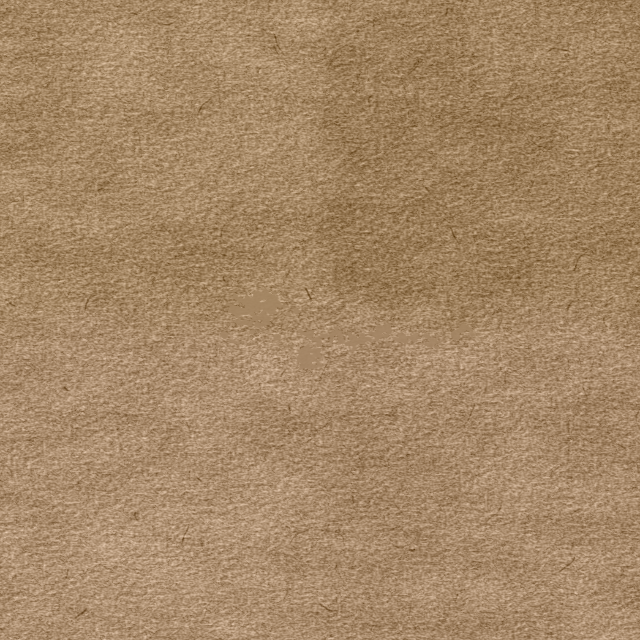
Give the GLSL for this texture, as a Shadertoy shader.

```glsl
// Brown kraft paper: folded into four panels of slightly different tone,
// with cloudy mottling, fine embossed grain running sideways, stray curved
// fibres and a few rubbed smooth spots. All layers sum into one tone value.

vec2 hash2(vec2 p) {
    vec3 q = fract(p.xyx * vec3(.1031, .1030, .0973));
    q += dot(q, q.yzx + 33.33);
    return fract((q.xx + q.yz) * q.zy);
}

vec2 gradientAt(vec2 cell) {
    float angle = 6.2832 * hash2(cell).x;
    return vec2(cos(angle), sin(angle));
}

// Gradient noise, roughly -0.7 to 0.7
float noise(vec2 p) {
    vec2 i = floor(p), f = p - i;
    vec2 u = f * f * f * (f * (f * 6. - 15.) + 10.);
    vec2 e = vec2(1, 0);
    float low = mix(dot(gradientAt(i), f), dot(gradientAt(i + e), f - e), u.x);
    float high = mix(dot(gradientAt(i + e.yx), f - e.yx),
                     dot(gradientAt(i + 1.), f - 1.), u.x);
    return mix(low, high, u.y);
}

// Thin bent hairs, one per grid cell; most are faint, the strong ones short
float fibres(vec2 p, float cells, float reach) {
    float ink = 0., soft = .8 / iResolution.y;
    for (int j = -1; j <= 1; j++)
    for (int i = -1; i <= 1; i++) {
        vec2 cell = floor(p * cells) + vec2(i, j);
        vec2 place = hash2(cell + cells), kind = hash2(cell + cells + 51.7);
        float angle = 6.2832 * kind.x, c = cos(angle), s = sin(angle);
        vec2 d = mat2(c, -s, s, c) * (p - (cell + place) / cells);
        float strength = .25 + .75 * pow(kind.y, 6.);
        float halfLength = reach * mix(1., .3, strength);
        float bend = (place.x - .5) * 1.3 / reach;
        float curve = bend * d.x * d.x + .0012 * sin(d.x * 190. + angle);
        float dist = abs(d.y - curve) / sqrt(1. + 4. * bend * bend * d.x * d.x);
        float width = .0007 + .0006 * strength;
        float line = 1. - smoothstep(width - soft, width + soft, dist);
        line *= 1. - smoothstep(.6 * halfLength, halfLength, abs(d.x));
        ink = max(ink, strength * line);
    }
    return ink;
}

// Thin broken dark lines along the zero crossings of a bumpy relief
float crevices(float relief, float gate) {
    return (1. - smoothstep(.01, .10, abs(relief))) * smoothstep(-.02, .22, gate);
}

// Signed distance to a rubbed spot
float spot(vec2 p, vec2 center, vec2 radius) {
    return (length((p - center) / radius) - 1.) * min(radius.x, radius.y);
}

void mainImage(out vec4 fragColor, in vec2 fragCoord) {
    vec2 p = fragCoord / iResolution.y;

    // Panels between the folds, with wavering edges
    float waver = .04 * noise(p * 7.) + .03 * noise(p * 19.);
    float upper = smoothstep(.43, .56, p.y + waver);
    float right = smoothstep(.48, .545, p.x + .6 * waver);
    float tone = mix(mix(.017, .005, right), mix(.002, -.034, right), upper);
    tone -= .014 * upper * (1. - smoothstep(.0, .15, abs(p.y - .6)));
    tone -= .012 * upper * exp(-pow((p.x - .53) / .03, 2.));

    // Cloudy mottling, stretched sideways
    tone += .040 * noise(p * vec2(3., 6.) + 3.7)
          + .050 * noise(p * vec2(8., 19.) + 8.1)
          + .050 * noise(p * vec2(20., 55.) + 1.3);

    // Fine grain: sharp flecks, side-lit bumps and broken crevices
    vec2 q = p + vec2(.003, .004) * vec2(noise(p * 30. + 5.), noise(p * vec2(26., 17.)));
    vec2 bump = q * vec2(80., 165.);
    float relief = noise(bump);
    float fine = noise(q * vec2(135., 250.) + 17.);
    float grain = .095 * fine
                + .165 * noise(q * vec2(235., 370.) + 41.)
                + .105 * (relief - noise(bump + vec2(-.25, .45)));
    grain -= .075 * crevices(relief, noise(q * vec2(48., 75.) + 29.));
    grain -= .045 * crevices(fine, noise(q * vec2(60., 90.) + 63.));
    grain += .05 * smoothstep(.15, .4, noise(q * vec2(95., 230.) + 77.)) + .006;

    // Rubbed spots with ragged rims and pinholes lose the grain
    float rub = min(spot(p, vec2(.402, .520), vec2(.040, .022)),
                    spot(p, vec2(.485, .438), vec2(.018, .014)));
    rub = min(rub, spot(p, vec2(.570, .475), vec2(.075, .006)));
    rub += .030 * noise(p * vec2(30., 42.)) + .022 * noise(p * vec2(75., 110.));
    float smoothed = 1. - smoothstep(-.002, .003, rub);
    smoothed *= 1. - smoothstep(.28, .36, noise(p * vec2(60., 95.) + 11.));
    tone = mix(tone + grain, -.012, .92 * smoothed);

    // Long and short fibres
    tone -= (.25 * fibres(p, 8., .040) + .19 * fibres(p + 3.3, 17., .018)) * (1. - smoothed);

    // Lower panels lean slightly pink, upper ones yellow
    vec3 color = vec3(.649, .534, .400) + tone * vec3(.97, 1.01, 1.1);
    color += mix(vec3(.003, -.001, .009), vec3(.001, .000, -.005), upper);
    fragColor = vec4(clamp(color, 0., 1.), 1.);
}
```
